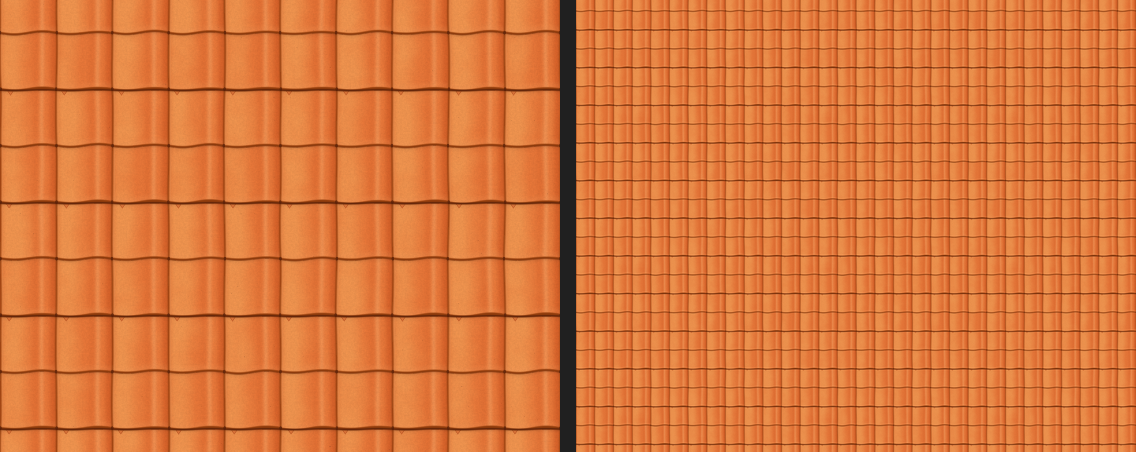
Left, the tile; right, the same tile 3 across and 3 down.
Reproduce this texture procedurally as a Shadertoy shader.

```glsl
const vec2 GRID = vec2(10.0, 8.0);       // tiles across and down
const float EDGE_OFFSET = 0.44;          // height of the lowest course edge, in tiles
const float WAVE = 0.021;                // swing of the lower tile lip
const float LIP_THIN = 0.036;            // lip thickness inside a course
const float LIP_DEEP = 0.048;            // lip drop between courses
const float SEAM_WIDTH = 0.011;
const float SEAM_WANDER = 0.025;
const vec2 NUB_SIZE = vec2(0.068, 0.075);
const float TAU = 6.2831853;

const vec3 LIGHT = vec3(0.92, 0.565, 0.30);
const vec3 MID = vec3(0.89, 0.465, 0.225);
const vec3 DEEP = vec3(0.82, 0.37, 0.155);
const vec3 SHEEN = vec3(0.93, 0.58, 0.34);
const vec3 BROWN = vec3(0.57, 0.24, 0.05);
const vec3 GAP = vec3(0.32, 0.11, 0.03);

vec2 hash2(vec2 p) {
    vec3 q = fract(vec3(p.xyx) * vec3(0.1031, 0.1030, 0.0973));
    q += dot(q, q.yzx + 33.33);
    return fract((q.xx + q.yz) * q.zy);
}

float corner(vec2 cell, vec2 offset, vec2 f, vec2 period) {
    float angle = TAU * hash2(mod(cell + offset, period) + 7.0).x;
    return dot(vec2(cos(angle), sin(angle)), f - offset);
}

// Gradient noise that wraps with the tile grid; freq is a whole number
float noise(vec2 p, vec2 freq) {
    vec2 period = GRID * freq;
    p *= freq;
    vec2 i = floor(p), f = p - i;
    vec2 w = f * f * f * (f * (f * 6.0 - 15.0) + 10.0);
    float low = mix(corner(i, vec2(0, 0), f, period), corner(i, vec2(1, 0), f, period), w.x);
    float high = mix(corner(i, vec2(0, 1), f, period), corner(i, vec2(1, 1), f, period), w.x);
    return mix(low, high, w.y);
}

float bump(float x, float center, float width) {
    float t = (x - center) / width;
    return exp(-t * t);
}

// Clay colour across the curved tile; v runs upward inside it
vec3 clay(float u, float v, vec2 p, vec2 tile, float lowerRow) {
    vec2 rnd = hash2(mod(tile, GRID) + 41.0);
    float mottle = noise(p, vec2(2.0)) * 0.30 + noise(p, vec2(6.0)) * 0.16;
    float shade = smoothstep(0.22, 0.62, u + 0.12 * (rnd.x - 0.5));
    shade += 0.18 * lowerRow + 0.35 * (rnd.y - 0.5) + mottle;
    vec3 color = mix(LIGHT, MID, clamp(shade, 0.0, 1.1));
    color = mix(color, DEEP, 0.28 * bump(u, 0.63, 0.07));
    color = mix(color, SHEEN, 0.65 * bump(u, 0.74, 0.045));
    color = mix(color, DEEP, 0.9 * smoothstep(0.82, 0.95, u));
    color = mix(color, DEEP, 0.3 * smoothstep(0.12, 0.0, u));
    color = mix(color, SHEEN, 0.2 * smoothstep(0.14, 0.02, v));
    float grain = noise(p, vec2(22.0)) + noise(p, vec2(41.0));
    float specks = smoothstep(0.52, 0.68, noise(p + 0.37, vec2(17.0)));
    return color * (1.0 + 0.035 * grain) * (1.0 - 0.10 * specks);
}

void mainImage(out vec4 fragColor, in vec2 fragCoord) {
    vec2 p = fragCoord / iResolution.xy * GRID - vec2(0.0, EDGE_OFFSET);
    vec2 aa = GRID / iResolution.xy;

    // Column position with slightly uneven seams
    float x = p.x - 0.008 + SEAM_WANDER * noise(p + 0.5, vec2(1.0));
    float column = floor(x), u = x - column;

    // Nearest horizontal edge: even ones separate courses
    float edge = floor(p.y + 0.5);
    float course = 1.0 - mod(edge, 2.0);
    vec2 rnd = hash2(mod(vec2(column, edge), GRID) + 3.0);
    float swing = -sin(TAU * u);
    float lip = WAVE * swing * mix(0.75, 1.3, rnd.x) + 0.012 * (rnd.y - 0.5);
    float y = p.y - edge;
    float aboveLip = y - lip;
    float base = mix(lip - LIP_THIN, -LIP_DEEP + 0.007 * swing, course);
    float aboveBase = y - base;

    // Tile body
    float row = edge - step(aboveLip, 0.0);
    float v = aboveLip < 0.0 ? 1.0 + aboveLip : aboveLip;
    vec3 color = clay(u, v, p, vec2(column, row), 1.0 - mod(row, 2.0));

    // Nub under each course edge
    vec2 nub = vec2(u - 0.165 - 0.04 * (rnd.x - 0.5), -aboveBase) / NUB_SIZE;
    float nubDist = abs(nub.x) + 0.35 * nub.x * nub.x + nub.y - 1.0;
    float nubAA = aa.y / NUB_SIZE.y;
    float nubMask = course * smoothstep(nubAA, -nubAA, nubDist) * step(0.0, nub.y);
    vec3 nubColor = mix(MID, DEEP * 0.9, smoothstep(-0.55, -0.05, nubDist));
    color = mix(color, nubColor, 0.85 * nubMask);

    // Vertical seam with a pale rim on its right
    float seam = min(u, 1.0 - u);
    color = mix(color, SHEEN, 0.45 * bump(u, 0.034, 0.014));
    color = mix(color, BROWN, 0.35 * bump(seam, 0.0, 0.03));
    color = mix(color, BROWN, 0.75 * smoothstep(SEAM_WIDTH + aa.x, SEAM_WIDTH - aa.x, seam));

    // Soft shadow below the lip, then the lip itself
    color *= 1.0 - 0.16 * exp(min(aboveBase, 0.0) / 0.025) * step(aboveBase, 0.0);
    float lipMask = smoothstep(-aa.y, aa.y, aboveBase) * smoothstep(aa.y, -aa.y, aboveLip);
    color = mix(color, BROWN, lipMask);

    // Dark gap under the lip and a notch where four tiles meet
    float gapWidth = mix(0.006, 0.013, course);
    float gapMask = smoothstep(gapWidth + aa.y, gapWidth - aa.y, abs(aboveBase - gapWidth));
    color = mix(color, GAP, gapMask * mix(0.35, 0.8, course));
    vec2 notch = vec2(seam / 0.026, (y + 0.018) / 0.036);
    color = mix(color, GAP, 0.65 * smoothstep(1.2, 0.6, length(notch)));

    fragColor = vec4(color, 1.0);
}
```
